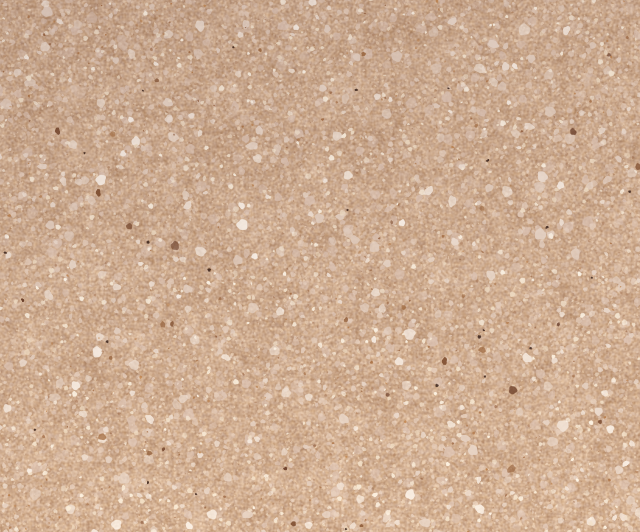
This texture is drawn by a WebGL 1 fragment shader. Its source:

```glsl
precision highp float;
// Warm beige fine-grained stone: a sandy gradient-noise ground, strewn with
// layers of pale translucent pebbles, small cream chips and sparse dark specks.
// Each layer scatters rounded, slightly angular grains over a jittered grid.

uniform vec2 u_resolution;

vec3 hash3(vec2 p) {
  vec3 q = fract(vec3(p.xyx) * vec3(0.1031, 0.1030, 0.0973));
  q += dot(q, q.yxz + 33.33);
  return fract((q.xxy + q.yzz) * q.zyx);
}

float gradientNoise(vec2 p) {
  vec2 i = floor(p), f = fract(p);
  vec2 u = f * f * f * (f * (f * 6.0 - 15.0) + 10.0);
  float a = dot(hash3(i).xy * 2.0 - 1.0, f);
  float b = dot(hash3(i + vec2(1.0, 0.0)).xy * 2.0 - 1.0, f - vec2(1.0, 0.0));
  float c = dot(hash3(i + vec2(0.0, 1.0)).xy * 2.0 - 1.0, f - vec2(0.0, 1.0));
  float d = dot(hash3(i + 1.0).xy * 2.0 - 1.0, f - 1.0);
  return mix(mix(a, b, u.x), mix(c, d, u.x), u.y);
}

// Returns coverage and two random tones of the grain under p.
// Radii are fractions of a cell; small grains outnumber large ones.
vec3 grains(vec2 p, float cells, float density, float minR, float maxR, float seed) {
  vec2 q = p * cells + seed * 7.3;
  vec2 id = floor(q);
  float blur = 0.75 * cells / u_resolution.y;
  vec3 best = vec3(0.0);
  for (int y = -1; y <= 1; y++) {
    for (int x = -1; x <= 1; x++) {
      vec2 cell = id + vec2(float(x), float(y));
      vec3 place = hash3(cell + seed * 17.0);
      vec3 look = hash3(cell + seed * 29.0 + 91.0);
      vec2 d = q - cell - place.xy;
      float turn = look.x * 6.2832;
      float c = cos(turn), s = sin(turn);
      d = mat2(c, -s, s, c) * d;
      d.y *= 1.0 + 0.7 * look.y * look.y;
      float angle = atan(d.y, d.x + 0.00001);
      float outline = 1.0 + 0.08 * sin(3.0 * angle + look.z * 40.0)
                          + 0.05 * sin(5.0 * angle + look.y * 30.0);
      float size = fract(place.z / density);
      float radius = mix(minR, maxR, size * size) * outline;
      float cover = 1.0 - smoothstep(-blur, blur, length(d) - radius);
      cover *= step(place.z, density);
      if (cover > best.x) best = vec3(cover, look.z, fract(look.y * 13.7));
    }
  }
  return best;
}

void main() {
  vec2 uv = gl_FragCoord.xy / u_resolution;
  vec2 p = gl_FragCoord.xy / u_resolution.y;

  // Sandy ground with mottling at several sizes
  float mottle = 0.05 * gradientNoise(p * 9.0 + 5.0)
               + 0.07 * gradientNoise(p * 26.0)
               + 0.09 * gradientNoise(p * 75.0 + 11.0)
               + 0.17 * gradientNoise(p * 190.0 + 37.0);
  vec3 color = vec3(0.795, 0.660, 0.550) + mottle * vec3(0.80, 0.95, 1.0);
  color += 0.06 * gradientNoise(p * 130.0 + 71.0) * vec3(-0.2, 0.2, 1.0);

  // Faint brown and cream sand
  vec3 g = grains(p, 120.0, 0.30, 0.14, 0.34, 1.0);
  color = mix(color, vec3(0.67, 0.49, 0.37), g.x * (0.15 + 0.5 * g.y * g.y));
  g = grains(p, 105.0, 0.50, 0.15, 0.40, 2.0);
  color = mix(color, vec3(0.92, 0.82, 0.72), g.x * (0.15 + 0.6 * g.y));

  // Pinkish, half-buried pebbles
  g = grains(p, 34.0, 0.70, 0.13, 0.36, 3.0);
  color = mix(color, vec3(0.86, 0.765, 0.71), g.x * (0.25 + 0.5 * g.y));
  g = grains(p, 56.0, 0.55, 0.14, 0.36, 4.0);
  color = mix(color, vec3(0.89, 0.80, 0.735), g.x * (0.25 + 0.6 * g.y));

  // Clear pale pebbles, from milky to nearly white
  g = grains(p, 28.0, 0.50, 0.12, 0.31, 5.0);
  vec3 milk = mix(vec3(0.88, 0.80, 0.745), vec3(0.98, 0.95, 0.92), g.y * g.y);
  color = mix(color, milk, g.x * (0.55 + 0.4 * g.z));
  g = grains(p, 60.0, 0.24, 0.14, 0.33, 6.0);
  vec3 cream = mix(vec3(0.92, 0.84, 0.74), vec3(0.99, 0.96, 0.91), g.z);
  color = mix(color, cream, g.x * (0.45 + 0.5 * g.y));

  // Rust, ochre and dark brown specks
  g = grains(p, 75.0, 0.045, 0.11, 0.24, 7.0);
  vec3 rust = mix(vec3(0.52, 0.31, 0.19), vec3(0.74, 0.49, 0.26), g.y);
  color = mix(color, rust, g.x * (0.3 + 0.5 * g.z));
  g = grains(p, 22.0, 0.06, 0.08, 0.19, 8.0);
  vec3 umber = mix(vec3(0.36, 0.19, 0.12), vec3(0.66, 0.45, 0.28), g.y);
  color = mix(color, umber, g.x * (0.6 + 0.35 * g.z));
  g = grains(p, 36.0, 0.020, 0.07, 0.13, 9.0);
  color = mix(color, vec3(0.22, 0.13, 0.10), g.x * 0.85);

  // Light falls off toward the top, most at the upper left
  float shade = 0.045 - 0.070 * uv.y - 0.035 * uv.y * (1.0 - uv.x);
  color *= 1.0 + shade * vec3(0.9, 1.0, 0.9);
  gl_FragColor = vec4(clamp(color, 0.0, 1.0), 1.0);
}
```
